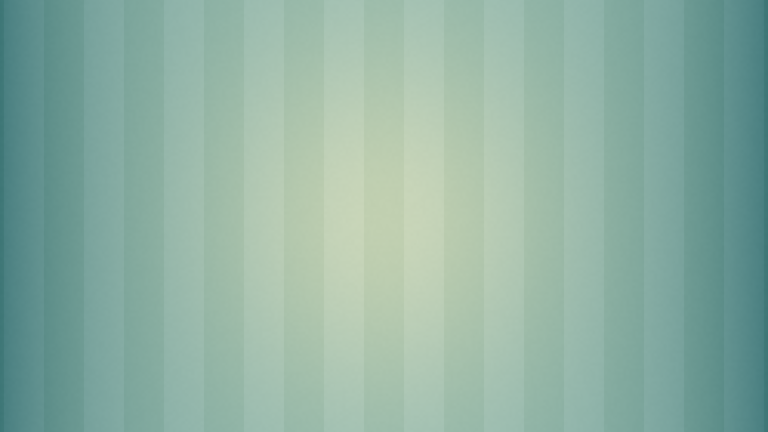
A WebGL 2 fragment shader for this background:

```glsl
#version 300 es
precision highp float;
// Soft vertical stripes in muted teal and sage, with a pale glow at the centre.
// A side-to-side falloff sets the base colour, a radial gaussian adds the glow,
// and repeated bands plus faint paper grain finish the surface.

uniform vec2 u_resolution;
out vec4 fragColor;

const vec3 EDGE_TEAL = vec3(0.255, 0.475, 0.48);
const vec3 MID_SAGE = vec3(0.585, 0.727, 0.683);
const vec3 GLOW_CREAM = vec3(0.195, 0.105, 0.03);
const vec3 STRIPE_TINT = vec3(0.016, 0.012, 0.016);
const float STRIPE_WIDTH = 0.0926;

float hash(vec2 p) {
    return fract(sin(dot(p, vec2(127.1, 311.7))) * 43758.5453);
}

// Smoothly interpolated value noise
float noise(vec2 p) {
    vec2 cell = floor(p);
    vec2 f = fract(p);
    f = f * f * (3.0 - 2.0 * f);
    float low = mix(hash(cell), hash(cell + vec2(1.0, 0.0)), f.x);
    float high = mix(hash(cell + vec2(0.0, 1.0)), hash(cell + vec2(1.0)), f.x);
    return mix(low, high, f.y);
}

// Teal at the sides, rising quickly to sage; inset is 0 at a side, 1 at the middle
vec3 sideFalloff(float inset) {
    return mix(EDGE_TEAL, MID_SAGE, 1.0 - exp(-3.7 * inset));
}

float glow(vec2 p, float sharpness) {
    return exp(-sharpness * dot(p, p));
}

// Alternating bands: -1 in a dark band, +1 in a light one, dark at x = 0
float stripes(float x, float width, float blur) {
    float fromDark = abs(mod(x / width + 1.0, 2.0) - 1.0);
    float soft = blur / width;
    return 2.0 * smoothstep(0.5 - soft, 0.5 + soft, fromDark) - 1.0;
}

void main() {
    // Centred coordinates in units of the canvas height
    vec2 p = (gl_FragCoord.xy - 0.5 * u_resolution) / u_resolution.y;
    float halfWidth = 0.5 * u_resolution.x / u_resolution.y;
    float pixel = 1.0 / u_resolution.y;

    // Base colour and central light
    vec3 color = sideFalloff(1.0 - abs(p.x) / halfWidth);
    color += GLOW_CREAM * glow(p, 5.0);

    // Stripes and faint grain
    color += STRIPE_TINT * stripes(p.x, STRIPE_WIDTH, 0.7 * pixel);
    color += 0.008 * (noise(p * 140.0) - 0.5);

    fragColor = vec4(color, 1.0);
}
```
